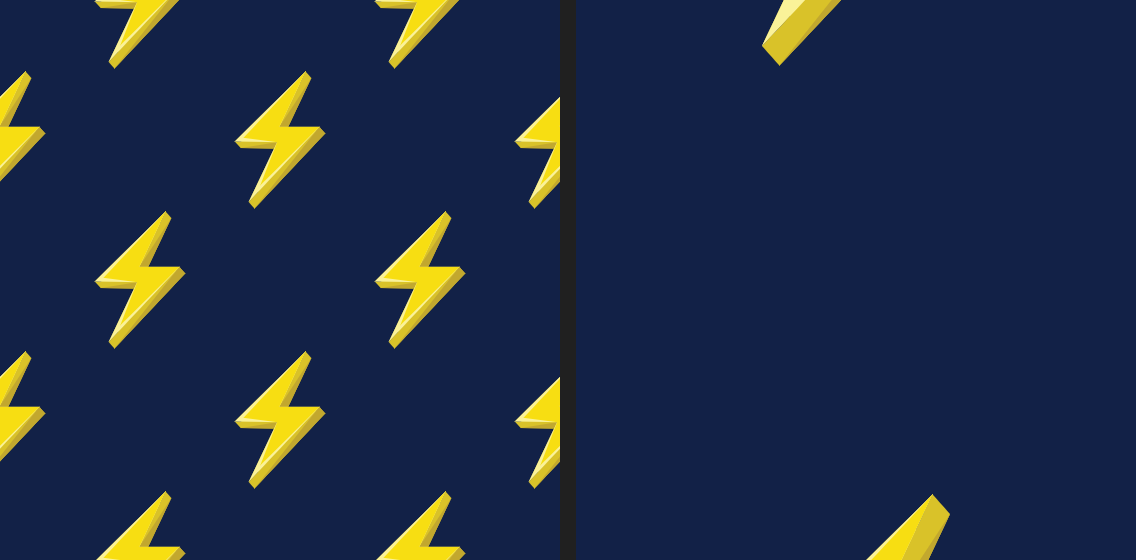
Left: the whole. Right: its middle third, enlarged.
Write a Shadertoy shader that draws this pattern.

```glsl
// Staggered pattern of bevelled yellow lightning bolts on a navy ground.

const float REPEATS = 2.0;        // tiles across and down
const float TILE = 384.0;         // design units per tile
const vec2 DEPTH = vec2(8.0, -9.0); // direction of the solid's thickness

const vec3 NAVY = vec3(0.07, 0.13, 0.28);
const vec3 YELLOW = vec3(0.97, 0.87, 0.07);
const vec3 GOLD = vec3(0.85, 0.76, 0.16);
const vec3 DARK_GOLD = vec3(0.76, 0.66, 0.18);
const vec3 PALE = vec3(0.98, 0.95, 0.60);

// Corners of the bolt, relative to its centre
const vec2 TIP = vec2(35.0, 94.0);
const vec2 RIGHT_NOTCH = vec2(-1.0, 18.0);
const vec2 RIGHT = vec2(54.0, 18.0);
const vec2 FOOT = vec2(-43.0, -85.0);
const vec2 LEFT_NOTCH = vec2(-4.0, -3.0);
const vec2 LEFT = vec2(-62.0, -2.0);

float cross2(vec2 a, vec2 b) {
    return a.x * b.y - a.y * b.x;
}

// Signed distance to a six-cornered polygon
float hexagonDistance(vec2 p, vec2 corners[6]) {
    float nearest = 1e9;
    float side = 1.0;
    for (int i = 0; i < 6; i++) {
        vec2 a = corners[i];
        vec2 b = corners[(i + 1) % 6];
        vec2 edge = b - a;
        vec2 toP = p - a;
        vec2 gap = toP - edge * clamp(dot(toP, edge) / dot(edge, edge), 0.0, 1.0);
        nearest = min(nearest, dot(gap, gap));
        bool above = p.y >= a.y;
        bool below = p.y < b.y;
        bool leftOf = edge.x * toP.y > edge.y * toP.x;
        if ((above && below && leftOf) || (!above && !below && !leftOf)) side = -side;
    }
    return side * sqrt(nearest);
}

// Bolt outline; the foot and left corners can be pulled in for the inner facet
float boltDistance(vec2 p, vec2 foot, vec2 left) {
    return hexagonDistance(p, vec2[6](TIP, RIGHT_NOTCH, RIGHT, foot, LEFT_NOTCH, left));
}

// Edge a-b swept along the depth: x = distance to the wall, y = to its shaded half
vec2 wallDistance(vec2 p, vec2 a, vec2 b, vec2 depth) {
    vec2 edge = b - a;
    float area = cross2(edge, depth);
    float s = cross2(p - a, depth) / area;
    float t = cross2(edge, p - a) / area;
    float wall = max((abs(s - 0.5) - 0.5) * abs(area) / length(depth),
                     (abs(t - 0.5) - 0.5) * abs(area) / length(edge));
    float diagonal = (1.0 - s - t) * abs(area) / length(edge - depth);
    return vec2(wall, max(wall, diagonal));
}

float coverage(float d, float pixel) {
    return clamp(0.5 - d / pixel, 0.0, 1.0);
}

vec3 paintBolt(vec3 color, vec2 p, float pixel) {
    float front = boltDistance(p, FOOT, LEFT);
    float core = boltDistance(p, FOOT + vec2(16.0, 23.0), LEFT + vec2(12.0, 5.0));

    // Side walls
    vec2 walls = wallDistance(p, TIP, RIGHT_NOTCH, DEPTH);
    walls = min(walls, wallDistance(p, FOOT, RIGHT, DEPTH));
    walls = min(walls, wallDistance(p, LEFT, LEFT_NOTCH, DEPTH));

    // The half-depth copy closes the seam between front and walls
    float middle = boltDistance(p - 0.5 * DEPTH, FOOT, LEFT);
    float solid = min(min(front, middle), walls.x);

    color = mix(color, GOLD, coverage(solid, pixel));
    color = mix(color, DARK_GOLD, coverage(walls.y, pixel));
    color = mix(color, PALE, coverage(front, pixel));
    return mix(color, YELLOW, coverage(max(front, core), pixel));
}

// Position relative to the nearest repeat of a centre, in design units
vec2 tilePosition(vec2 uv, vec2 centre) {
    return (fract(uv * REPEATS - centre + 0.5) - 0.5) * TILE;
}

void mainImage(out vec4 fragColor, in vec2 fragCoord) {
    vec2 uv = fragCoord / iResolution.xy;
    float pixel = REPEATS * TILE / min(iResolution.x, iResolution.y);

    // Two interleaved lattices, half a tile apart both ways
    vec3 color = NAVY;
    for (int i = 0; i < 2; i++) {
        vec2 centre = i == 0 ? vec2(0.0, 0.5) : vec2(0.5, 0.0);
        color = paintBolt(color, tilePosition(uv, centre), pixel);
    }
    fragColor = vec4(color, 1.0);
}
```
